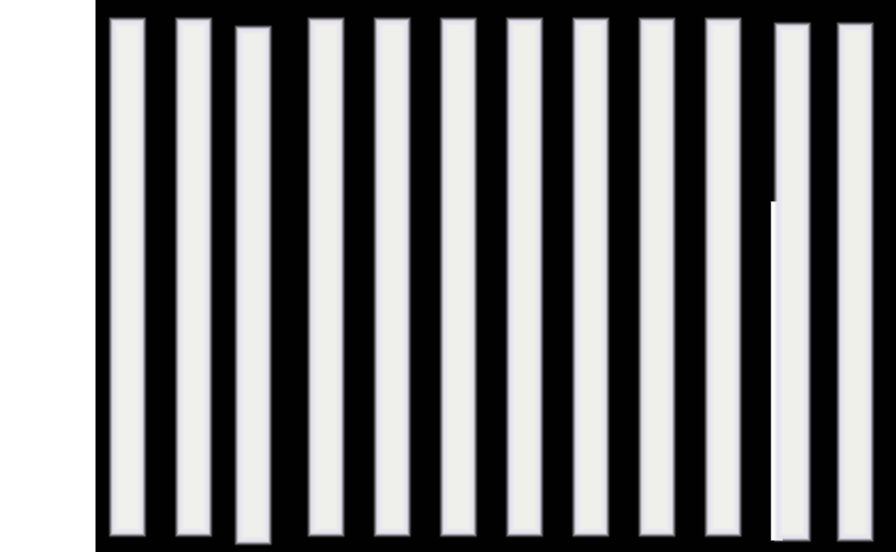
This pattern is drawn by a Shadertoy shader. Its source:

```glsl
// Row of twelve soft-edged pale bars on black, beside a plain white margin
// Lengths are in canvas heights.
const float BAR_COUNT = 12.0;
const float FIRST_BAR_X = 0.231;
const float BAR_PITCH = 0.1199;
const vec2 BAR_CENTER = vec2(0.0, 0.498);
const vec2 BAR_HALF = vec2(0.0310, 0.468);
const float MARGIN_WIDTH = 0.173;
const float BAR_BLUR = 0.0053;

const vec3 BLACK = vec3(0.004);
const vec3 WHITE = vec3(1.0);
const vec3 BAR_CORE = vec3(0.938, 0.940, 0.922);
const vec3 BAR_RIM = vec3(0.895, 0.885, 0.930);

float hash(float n) {
    return fract(sin(n * 127.1 + 3.7) * 43758.5453);
}

float boxDistance(vec2 p, vec2 halfSize) {
    vec2 d = abs(p) - halfSize;
    return length(max(d, 0.0)) + min(max(d.x, d.y), 0.0);
}

float fillMask(float dist, float blur) {
    return 1.0 - smoothstep(-blur, blur, dist);
}

// 1 when the bar index equals the chosen one
float isBar(float index, float chosen) {
    return 1.0 - step(0.5, abs(index - chosen));
}

// Misplacement of the third bar and of the last two
vec2 barShift(float index) {
    return isBar(index, 2.0) * vec2(-0.0120, -0.0148)
         + isBar(index, 10.0) * vec2(0.0055, -0.0089)
         + isBar(index, 11.0) * vec2(-0.0005, -0.0089);
}

// Warm core fading to a lavender rim, with a slight tint per bar
vec3 barColor(float dist, float index) {
    float rim = smoothstep(-0.016, -0.004, dist);
    vec3 tint = (hash(index) - 0.5) * vec3(0.004, 0.004, 0.016);
    return mix(BAR_CORE + tint, BAR_RIM, rim);
}

void mainImage(out vec4 fragColor, in vec2 fragCoord) {
    vec2 p = fragCoord / iResolution.y;
    float pixel = 1.0 / iResolution.y;
    vec3 color = BLACK;

    // Thin white sliver behind the left side of the eleventh bar
    float sliver = boxDistance(p - vec2(1.4072, 0.328), vec2(0.0105, 0.307));
    color = mix(color, WHITE, fillMask(sliver, pixel));

    // Repeated bars
    float index = floor((p.x - FIRST_BAR_X) / BAR_PITCH + 0.5);
    index = clamp(index, 0.0, BAR_COUNT - 1.0);
    vec2 center = BAR_CENTER + vec2(FIRST_BAR_X + index * BAR_PITCH, 0.0);
    float bar = boxDistance(p - center - barShift(index), BAR_HALF);
    color = mix(color, barColor(bar, index), fillMask(bar, max(BAR_BLUR, pixel)));

    // Left margin
    color = mix(color, WHITE, fillMask(p.x - MARGIN_WIDTH, pixel));

    fragColor = vec4(color, 1.0);
}
```
